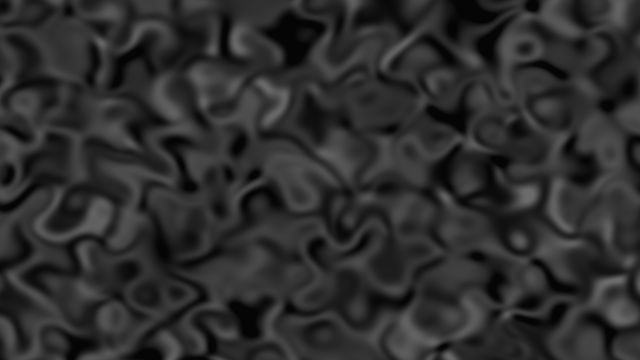
This texture is drawn by a Shadertoy shader. Its source:

```glsl
// Dark grey smoky swirls: a smooth random field folded by domain warping.

float hash(float n) {
    return fract(sin(n * 127.1) * 43758.5);
}

// Layered sines in scattered directions; zero mean, unit deviation
float waveField(vec2 p, float seed, float lowFreq, float highFreq) {
    const int WAVES = 20;
    float sum = 0.0;
    for (int i = 0; i < WAVES; i++) {
        float id = float(i) + seed * 31.0;
        float angle = 2.4 * id + hash(id + 0.3);
        float freq = mix(lowFreq, highFreq, hash(id + 0.5));
        float phase = 6.2832 * hash(id + 0.7);
        sum += sin(dot(p, vec2(cos(angle), sin(angle))) * freq + phase);
    }
    return sum * sqrt(2.0 / float(WAVES));
}

void mainImage(out vec4 fragColor, in vec2 fragCoord) {
    vec2 p = fragCoord / iResolution.y;

    // Fold the plane into curls and thin creases
    vec2 warp = vec2(waveField(p, 1.0, 22.0, 58.0),
                     waveField(p, 2.0, 22.0, 58.0));
    vec2 folded = p + 0.034 * warp;

    // Soft blobs, with a weaker unfolded drift in brightness
    float smoke = 0.97 * waveField(folded, 3.0, 24.0, 62.0)
                + 0.25 * waveField(p, 4.0, 6.0, 20.0);

    float grey = clamp(0.177 + 0.079 * smoke, 0.02, 0.42);
    fragColor = vec4(vec3(grey), 1.0);
}
```
